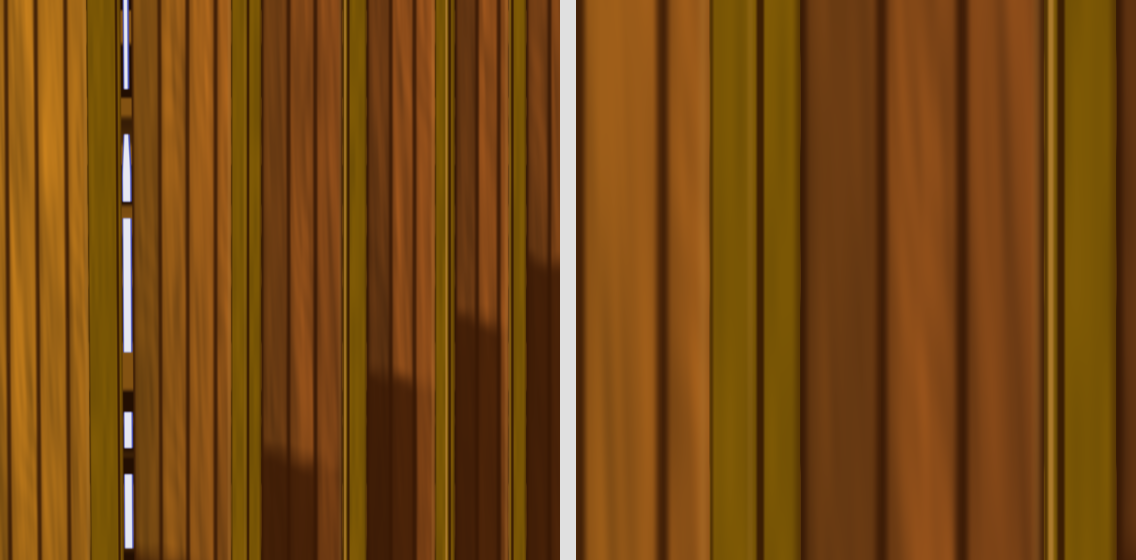
Left: the whole. Right: its middle third, enlarged.
Reproduce this texture procedurally as a Shadertoy shader.

```glsl
// Receding grooved wooden panels between olive posts, with a bright gap and stepped shadows.

const int PANELS = 6;
const vec3 HONEY = vec3(0.64, 0.41, 0.09);
const vec3 RUSSET = vec3(0.53, 0.285, 0.095);
const vec3 OLIVE = vec3(0.46, 0.325, 0.02);
const vec3 DARK = vec3(0.19, 0.08, 0.012);
const vec3 PALE_EDGE = vec3(0.73, 0.52, 0.22);
const vec3 SKY = vec3(0.90, 0.91, 0.95);
const vec3 BLUE_FRINGE = vec3(0.30, 0.33, 0.72);

float hash(vec2 p) {
    return fract(sin(dot(p, vec2(127.1, 311.7))) * 43758.5453);
}

float noise(vec2 p) {
    vec2 i = floor(p), f = fract(p);
    f = f * f * (3.0 - 2.0 * f);
    return mix(mix(hash(i), hash(i + vec2(1, 0)), f.x),
               mix(hash(i + vec2(0, 1)), hash(i + vec2(1, 1)), f.x), f.y);
}

// Soft-edged interval from a to b
float band(float x, float a, float b, float soft) {
    return smoothstep(a - soft, a + soft, x) * (1.0 - smoothstep(b - soft, b + soft, x));
}

// Soft line centred on c
float line(float x, float c, float halfWidth, float soft) {
    return band(x, c - halfWidth, c + halfWidth, soft);
}

// Long fibres plus slanted, arching rings
float woodGrain(vec2 p, float seed) {
    float fibres = noise(vec2(p.x * 170.0 + p.y * 5.0, p.y * 7.0 + seed * 13.0));
    float streaks = noise(vec2(p.x * 65.0 + p.y * 3.0 + seed * 9.0, p.y * 2.5));
    float warp = noise(vec2(p.x * 22.0, p.y * 3.0 + seed * 5.0));
    float rings = sin(p.x * 240.0 + p.y * 28.0 + warp * 16.0);
    return (fibres - 0.5) * 0.17 + (streaks - 0.5) * 0.24 + rings * 0.025;
}

// Grooved boards; panel = left edge, right edge, groove spacing, shadow height
vec3 panelColor(vec2 p, vec4 panel, float id, float px) {
    float t = (p.x - panel.x) / panel.z;
    float seed = id * 4.0 + floor(t);
    vec3 wood = mix(HONEY, RUSSET, smoothstep(0.08, 0.62, p.x));
    wood *= 1.0 + woodGrain(p, seed) + 0.12 * (hash(vec2(seed, 3.0)) - 0.5);
    wood *= 1.0 + 0.08 * (p.y - 0.5);

    // The first board of a panel stands in its neighbour's shade
    float firstBoard = 1.0 - smoothstep(0.85, 1.05, t);
    wood *= 1.0 - 0.23 * firstBoard * step(0.5, id);

    // Each groove has a narrow core and a softer hollow on its right
    float offset = (t - floor(t + 0.5)) * panel.z;
    float core = line(offset, 0.0, 0.0035, max(0.003, px));
    float hollow = line(offset, 0.002, 0.005, 0.007);
    wood = mix(wood, DARK, 0.62 * core + 0.24 * hollow);

    // Cast shadow covers two boards and partly dims the rest
    float top = panel.w - 0.25 * (p.x - panel.x) + 0.015 * noise(p * 35.0);
    float below = 1.0 - smoothstep(top - 0.035, top + 0.02, p.y);
    float reach = mix(1.0, 0.3, smoothstep(1.95, 2.2, t));
    wood = mix(wood, DARK * 1.15, 0.78 * below * reach);

    float rim = line(p.x, panel.y - 0.004, 0.002, 0.003);
    return mix(wood, PALE_EDGE, 0.3 * rim);
}

// Olive post with a dark seam and pale beading
vec3 postColor(vec2 p, float left, float right, float seam, float px) {
    float soft = max(0.0012, px);
    vec3 c = OLIVE * (0.96 + 0.14 * noise(vec2(p.x * 160.0, p.y * 10.0)));
    float beading = line(p.x, seam - 0.006, 0.0016, soft);
    c = mix(c, PALE_EDGE, beading * smoothstep(0.35, 0.65, p.x) * 0.8);
    c = mix(c, DARK, 0.85 * line(p.x, seam, 0.0022, soft));
    c = mix(c, DARK, 0.55 * line(p.x, left + 0.001, 0.001, soft));
    return mix(c, DARK, 0.45 * smoothstep(right - 0.006, right, p.x));
}

// Narrow opening with separate patches of daylight
vec3 gapColor(vec2 p, float px) {
    vec2 openings[5] = vec2[5](vec2(0.021, 0.153), vec2(0.20, 0.264),
        vec2(0.371, 0.61), vec2(0.64, 0.76), vec2(0.841, 1.1));
    vec3 c = mix(DARK * 0.7, HONEY, 0.75 * smoothstep(0.45, 0.8, noise(vec2(2.0, p.y * 32.0))));
    float halfWidth = mix(0.0075, 0.004, smoothstep(0.68, 0.78, p.y));
    float light = 0.0;
    for (int i = 0; i < 5; i++)
        light = max(light, band(p.y, openings[i].x, openings[i].y, max(0.003, px)));
    float soft = max(0.0015, px);
    c = mix(c, BLUE_FRINGE, light * line(p.x, 0.2245, halfWidth + 0.0015, soft));
    return mix(c, SKY, light * line(p.x, 0.2240, halfWidth - 0.001, soft));
}

void mainImage(out vec4 fragColor, in vec2 fragCoord) {
    vec2 p = fragCoord / iResolution.xy;
    float px = 1.0 / min(iResolution.x, iResolution.y);
    // Slight lean of the nearest boards
    p.x -= 0.008 * (1.0 - p.y) * (1.0 - smoothstep(0.15, 0.4, p.x));

    vec4 panels[PANELS] = vec4[PANELS](
        vec4(-0.043, 0.154, 0.053, -0.2), vec4(0.234, 0.413, 0.0502, 0.018),
        vec4(0.467, 0.612, 0.048, 0.20), vec4(0.655, 0.777, 0.0425, 0.34),
        vec4(0.8125, 0.908, 0.039, 0.44), vec4(0.940, 1.1, 0.041, 0.54));
    float seams[PANELS] = float[PANELS](0.207, 0.443, 0.622, 0.803, 0.915, 1.2);

    vec3 color = gapColor(p, px);
    for (int i = 0; i < PANELS; i++) {
        vec4 panel = panels[i];
        float postEnd = i == 0 ? 0.215 : (i < PANELS - 1 ? panels[i + 1].x : 1.2);
        color = mix(color, panelColor(p, panel, float(i), px), band(p.x, panel.x, panel.y, px));
        color = mix(color, postColor(p, panel.y, postEnd, seams[i], px),
                    band(p.x, panel.y, postEnd, px));
    }
    fragColor = vec4(color, 1.0);
}
```
